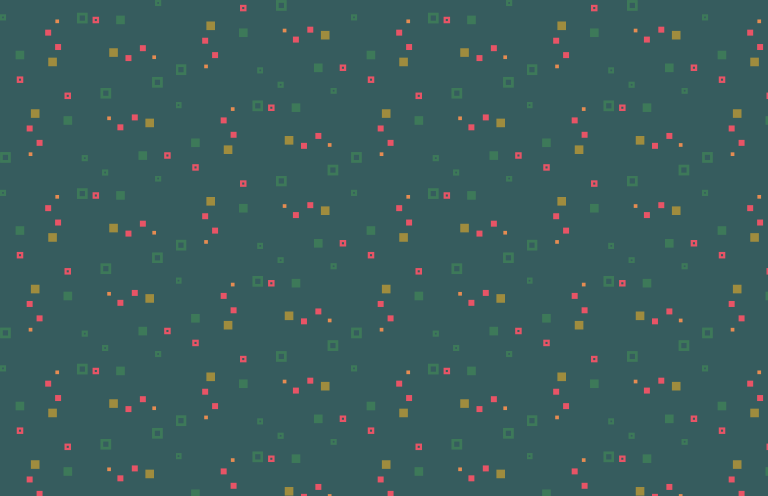
Give the GLSL for this pattern, as a Shadertoy shader.

```glsl
const vec3 TEAL = vec3(0.21, 0.36, 0.37);
const vec3 GREEN = vec3(0.24, 0.475, 0.35);
const vec3 PINK = vec3(0.91, 0.33, 0.40);
const vec3 GOLD = vec3(0.625, 0.55, 0.245);
const vec3 ORANGE = vec3(0.90, 0.55, 0.32);

// Area-smoothed coverage of an axis-aligned square
float square(vec2 p, float halfSide, float pixel) {
    vec2 edge = clamp((halfSide - abs(p)) / pixel + 0.5, 0.0, 1.0);
    return edge.x * edge.y;
}

// Square with a square hole
float frame(vec2 p, float halfSide, float halfHole, float pixel) {
    return square(p, halfSide, pixel) * (1.0 - square(p, halfHole, pixel));
}

// Cell position turned by quarter turns, so each 2x2 block forms a pinwheel
vec2 pinwheel(vec2 p) {
    // Alternate blocks drop by half their height
    p.y += mod(floor(p.x / 2.0), 2.0);
    vec2 parity = mod(floor(p), 2.0);
    vec2 q = fract(p) - 0.5;
    if (parity.x > 0.5) q = vec2(q.y, -q.x);
    return parity.y > 0.5 ? q : -q;
}

vec3 confetti(vec2 q, float pixel) {
    vec3 color = TEAL;

    // Green solid, wide frame and small frame
    float green = square(q - vec2(0.273, -0.127), 0.049, pixel);
    green = max(green, frame(q - vec2(-0.438, 0.294), 0.061, 0.030, pixel));
    green = max(green, frame(q - vec2(0.466, 0.302), 0.035, 0.010, pixel));
    color = mix(color, GREEN, green);

    // Pink frame and pair of squares
    float pink = frame(q - vec2(0.272, -0.408), 0.037, 0.012, pixel);
    pink = max(pink, square(q - vec2(-0.162, -0.036), 0.034, pixel));
    pink = max(pink, square(q - vec2(-0.049, 0.128), 0.034, pixel));
    color = mix(color, PINK, pink);

    // Gold and orange ends of the trail
    color = mix(color, GOLD, square(q - vec2(-0.099, -0.206), 0.049, pixel));
    return mix(color, ORANGE, square(q - vec2(-0.152, 0.257), 0.021, pixel));
}

void mainImage(out vec4 fragColor, in vec2 fragCoord) {
    // Square cells counted from the upper left corner
    float pixel = 8.752 / iResolution.x;
    vec2 p = vec2(fragCoord.x, iResolution.y - fragCoord.y) * pixel;
    fragColor = vec4(confetti(pinwheel(p), pixel), 1.0);
}
```
